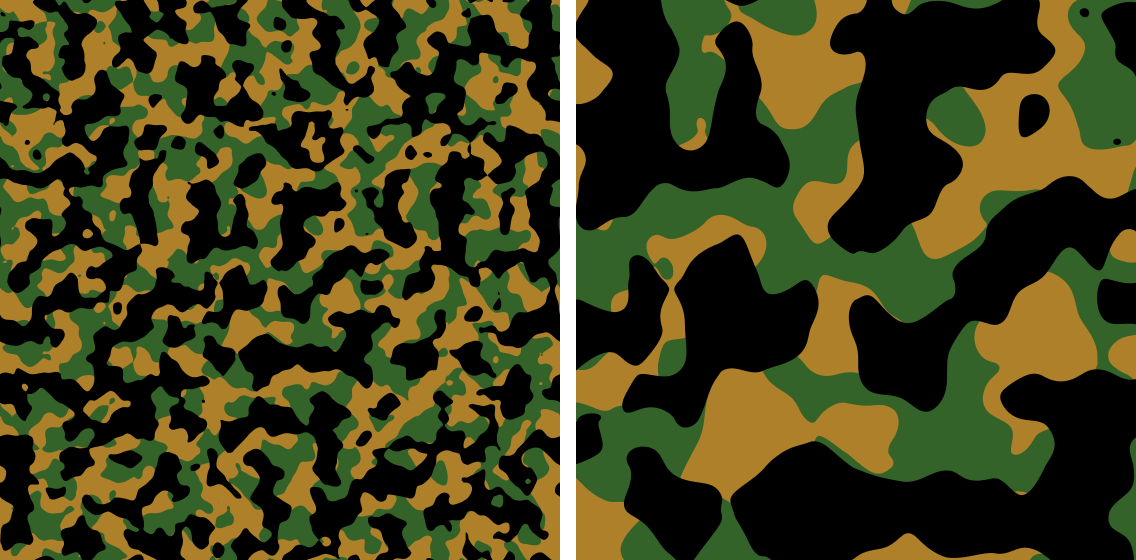
Left: the whole. Right: its middle third, enlarged.
Give the GLSL for this pattern, as a Shadertoy shader.

```glsl
// Woodland camouflage: hard-edged black patches over a tan and green ground.
// Two independent fields of wrapping gradient noise are cut at a threshold,
// one for the ground colours and one for the black, so the canvas tiles.

const vec3 BLACK = vec3(0.0);
const vec3 TAN   = vec3(0.68, 0.50, 0.16);
const vec3 GREEN = vec3(0.20, 0.39, 0.16);

const float BASE_CELLS  = 18.0;   // noise cells across the canvas, even
const int   OCTAVES     = 2;
const float GAIN        = 0.5;    // weight of each finer octave
const float BLACK_LEVEL = -0.046; // higher gives more black
const float TAN_LEVEL   = 0.0;    // higher gives more tan
const float BLACK_SEED  = 3.0;
const float GROUND_SEED = 41.0;
const vec2  GROUND_SHIFT = vec2(0.021, 0.034); // keeps the two lattices apart

const float PI = 3.14159265;

float hash(vec2 p) {
    return fract(sin(dot(p, vec2(127.1, 311.7))) * 43758.5453);
}

// Unit gradient at a lattice point. The right half of the tile reverses the
// gradients of the left half, which balances the colour shares exactly.
vec2 latticeGradient(vec2 cell, float cells, float seed) {
    float halfCells = 0.5 * cells;
    vec2 wrapped = mod(cell, cells);
    float side = step(halfCells, wrapped.x);
    wrapped.x -= side * halfCells;
    float angle = 2.0 * PI * hash(wrapped + seed) + side * PI;
    return vec2(cos(angle), sin(angle));
}

// Gradient noise that repeats after a whole number of cells.
float gradientNoise(vec2 p, float cells, float seed) {
    vec2 cell = floor(p);
    vec2 f = p - cell;
    vec2 w = f * f * (3.0 - 2.0 * f);
    vec2 e = vec2(0.0, 1.0);
    float a = dot(latticeGradient(cell + e.xx, cells, seed), f - e.xx);
    float b = dot(latticeGradient(cell + e.yx, cells, seed), f - e.yx);
    float c = dot(latticeGradient(cell + e.xy, cells, seed), f - e.xy);
    float d = dot(latticeGradient(cell + e.yy, cells, seed), f - e.yy);
    return mix(mix(a, b, w.x), mix(c, d, w.x), w.y);
}

float patchField(vec2 uv, float seed) {
    float sum = 0.0;
    float weight = 1.0;
    float cells = BASE_CELLS;
    for (int i = 0; i < OCTAVES; i++) {
        sum += weight * gradientNoise(uv * cells, cells, seed + 17.0 * float(i));
        weight *= GAIN;
        cells *= 2.0;
    }
    return sum;
}

// Coverage of the area below a level, with an edge one pixel wide.
float coverBelow(float field, float level) {
    float slope = length(vec2(dFdx(field), dFdy(field)));
    return clamp(0.5 + (level - field) / max(slope, 1e-5), 0.0, 1.0);
}

void mainImage(out vec4 fragColor, in vec2 fragCoord) {
    vec2 uv = fragCoord / iResolution.xy;

    // Swapped axes make the ground independent of the black layer's halves.
    float ground = patchField(uv.yx + GROUND_SHIFT, GROUND_SEED);
    float dark = patchField(uv, BLACK_SEED);

    vec3 color = mix(GREEN, TAN, coverBelow(ground, TAN_LEVEL));
    color = mix(color, BLACK, coverBelow(dark, BLACK_LEVEL));
    fragColor = vec4(color, 1.0);
}
```
